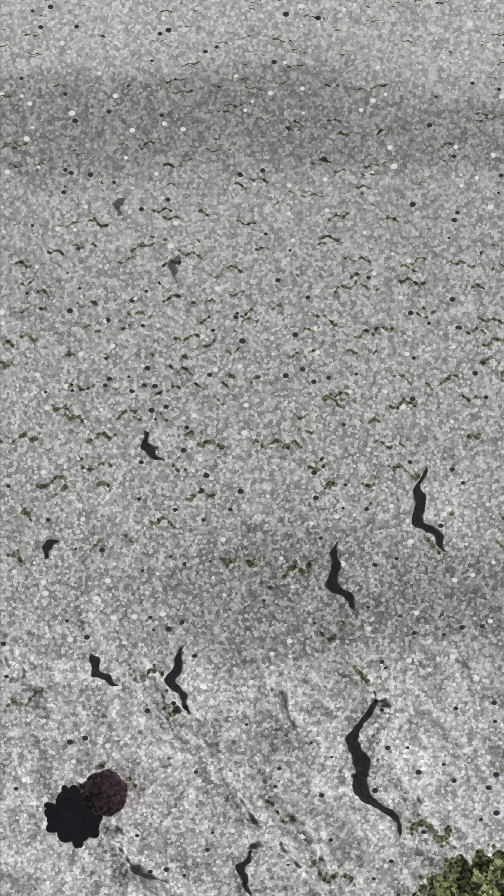
A Shadertoy shader for this texture:

```glsl
#define SAND vec3(1.0, 0.992, 0.982)
#define SHADOW vec3(0.08, 0.09, 0.10)
#define WEED vec3(0.27, 0.28, 0.20)
#define SHELL vec3(0.86, 0.85, 0.83)
#define SUN vec2(0.85, 0.53)
#define HORIZON 2.6
#define GRAIN_FREQ 165.0
#define GRAIN_CONTRAST 0.30
#define WEED_FREQ 10.0
#define SLOPE_GAIN 0.20

vec3 hash3(vec2 p) {
    vec3 q = fract(p.xyx * vec3(0.1031, 0.1030, 0.0973));
    q += dot(q, q.yxz + 33.33);
    return fract((q.xxy + q.yzz) * q.zyx);
}

// Cellular noise: distance to the nearest point, and its two random values
vec3 cell(vec2 p) {
    vec3 nearest = vec3(9.0);
    for (int k = 0; k < 9; k++) {
        vec2 id = floor(p) + vec2(k % 3 - 1, k / 3 - 1);
        vec3 h = hash3(id);
        float d = length(id + h.xy - p);
        if (d < nearest.x) nearest = vec3(d, h.z, fract(h.x * 7.0 + h.z));
    }
    return nearest;
}

float waves(vec2 p) {
    return 0.45 * (sin(p.x + 1.7 * sin(p.y * 0.8)) + sin(p.y * 1.3 + 2.1 * sin(p.x * 0.7)));
}

// Soft coverage of a signed distance
float cover(float d, float blur) {
    return 1.0 - smoothstep(-blur, blur, d);
}

// Rounded mounds with sharp creases between them
float relief(vec2 g) {
    g += 0.035 * vec2(waves(g * 17.0), waves(g.yx * 15.0 + 4.0));
    float height = 0.0, size = 0.05, freq = 7.0;
    for (int i = 0; i < 3; i++) {
        float d = cell(g * freq + float(i) * 13.7).x;
        height -= size * d * d;
        freq *= 2.4;
        size *= 0.4;
    }
    return height;
}

// Short ragged strands, one per chosen cell
float strands(vec2 g, float density, float ragged) {
    float mask = 0.0;
    for (int n = 0; n < 9; n++) {
        vec2 id = floor(g) + vec2(n % 3 - 1, n / 3 - 1);
        vec3 h = hash3(id + 71.0), k = hash3(id + 19.0);
        vec2 q = g - id - h.xy;
        q.y += (k.x - 0.5) * 1.4 * q.x + 0.13 * sin(q.x * 10.0 + k.y * 6.28);
        q.x -= clamp(q.x, -0.42 * k.z, 0.42 * k.z);
        mask = max(mask, step(h.z, density) * cover(length(q) - 0.05 - 0.09 * k.y + ragged, 0.06));
    }
    return mask;
}

void mainImage(out vec4 fragColor, in vec2 fragCoord) {
    vec2 p = fragCoord / iResolution.x;
    float aa = 1.2 / iResolution.x, depth = HORIZON - p.y;
    vec2 ground = HORIZON * vec2((p.x - 0.5) / depth, HORIZON / depth);

    // Broad dry and damp bands
    float drift = waves(p * vec2(7.0, 11.0)), edge = p.y + 0.04 * drift;
    float tone = 0.615 + 0.015 * drift + 0.05 * smoothstep(1.60, 1.70, edge);
    tone -= 0.09 * smoothstep(1.40, 1.48, edge) * cover(edge - 1.62, 0.04);
    tone -= 0.10 * smoothstep(0.44, 0.54, edge) * cover(edge - 0.70, 0.06) * smoothstep(0.15, 0.55, p.x);

    // Trampled foreground, lit from the upper right
    float rough = mix(0.18, 1.0, cover(edge + 0.12 * p.x - 0.54, 0.08));
    float height = relief(ground), blocked = 0.0;
    float slope = (relief(ground + SUN * 0.012) - height) / 0.012;
    tone += 0.03 * rough + SLOPE_GAIN * rough * clamp(slope, -1.2, 0.9);
    for (float t = 0.015; t < 0.05; t += 0.015)
        blocked = max(blocked, rough * (relief(ground + SUN * t) - height) - 0.52 * t);
    float shade = 0.9 * smoothstep(0.0, 0.01, blocked);

    // Footprints: centre, length, lean
    vec4 prints[10] = vec4[10](
        vec4(0.30, 0.89, 0.038, 0.5), vec4(0.85, 0.76, 0.085, 0.3), vec4(0.68, 0.63, 0.08, 0.3),
        vec4(0.35, 1.25, 0.03, -0.2), vec4(0.24, 1.37, 0.022, -0.4), vec4(0.74, 0.26, 0.15, 0.2),
        vec4(0.36, 0.43, 0.07, 0.1), vec4(0.20, 0.45, 0.045, 0.6), vec4(0.49, 0.05, 0.045, -0.1),
        vec4(0.10, 0.69, 0.025, -0.6));
    float jitter = cell(p * 45.0).x - 0.5;
    for (int i = 0; i < 10; i++) {
        vec4 f = prints[i];
        float c = cos(f.w), s = sin(f.w);
        vec2 q = mat2(c, -s, s, c) * (p - f.xy) / f.z, rim = q - vec2(0.65, 0.0);
        tone += 0.07 * exp(-3.0 * dot(rim, rim));
        q.x += 0.22 * cos(q.y * 2.6) + 0.08 * sin(q.y * 8.0 + f.x * 40.0);
        float width = (0.008 + 0.055 * f.z) * (1.0 - q.y * q.y) + 0.008 * jitter;
        shade = max(shade, cover(abs(q.x) * f.z - width, aa) * (p.y > 1.0 ? 0.6 : 0.92));
    }

    // Sand grains, softer with distance
    vec3 grain = cell(p * GRAIN_FREQ), grit = cell(p * GRAIN_FREQ * 0.45 + 9.0);
    float contrast = GRAIN_CONTRAST * (1.0 - 0.3 * smoothstep(0.6, 1.7, p.y));
    tone += contrast * (grain.y - 0.32 - 0.4 * grain.x + 0.5 * (grit.y - 0.5) * cover(grit.x - 0.4, 0.2));
    vec3 color = SAND * tone;

    // Shell chips and dark pebbles
    vec3 chip = cell(p * vec2(38.0, 46.0) + 3.0);
    float spot = cover(chip.x - 0.10 - 0.14 * chip.z, 0.05);
    color = mix(color, SHELL, spot * step(0.93, chip.y));
    color = mix(color, SHADOW * 2.4, spot * step(chip.y, 0.06));

    // Seaweed, thickest across the middle
    float band = (p.y - 1.05) / 0.27, ragged = 0.26 * (cell(p * 80.0).x - 0.35);
    vec3 weed = WEED * (0.45 + 1.1 * grain.y);
    color = mix(color, weed, 0.85 * strands(ground * WEED_FREQ, 0.13 + 0.35 * exp(-band * band), ragged));
    color = mix(color, SHADOW, shade * (0.85 + 0.15 * grain.y));

    // Stone with its shadow, and the weed heap in the corner
    vec2 q = p - vec2(0.208, 0.204);
    color = mix(color, SHADOW, 0.95 * cover(length(q + vec2(0.06, 0.045)) - 0.055 + 0.025 * jitter, aa));
    vec3 stone = vec3(0.17, 0.14, 0.15) * (0.7 + 8.0 * dot(q, SUN) + 0.8 * grain.y);
    color = mix(color, stone, cover(length(q) - 0.045 + 0.008 * jitter, aa));
    float heap = length((p - vec2(1.02, -0.01)) * vec2(0.55, 1.0)) - 0.10 + 0.04 * jitter;
    color = mix(color, weed * (0.4 + 1.3 * chip.z), cover(heap, 2.0 * aa));
    fragColor = vec4(clamp(color, 0.0, 1.0), 1.0);
}
```
